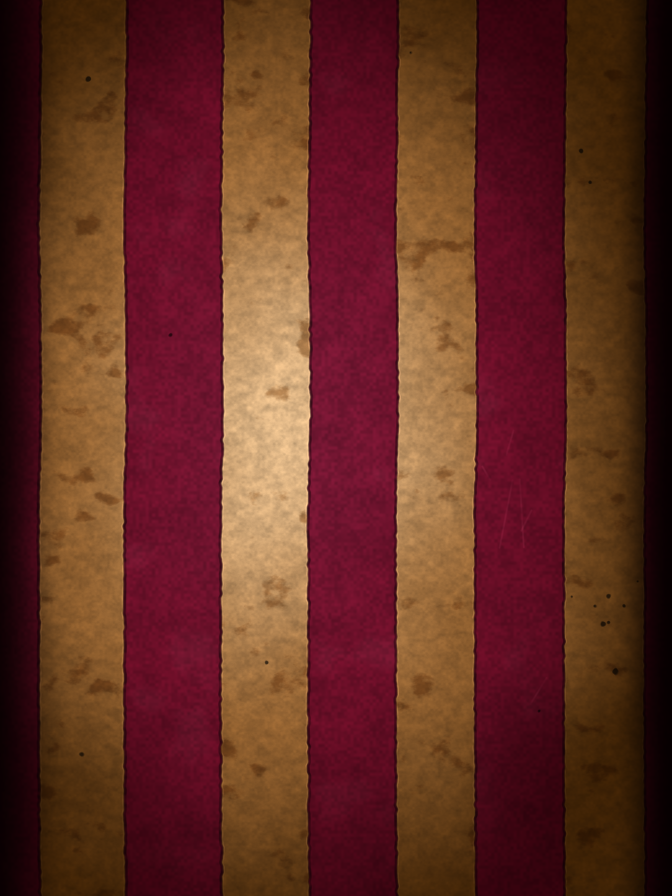
Give the GLSL for this pattern, as a Shadertoy shader.

```glsl
// Worn vertical stripes of tan hide and wine-red leather under a warm, dark vignette.
// A gently compressed repeat gives a signed distance to the stripe edges; value noise
// adds grain, stains and ragged seams, and hashed loops scatter pits and scratches.

float hash(vec2 cell) {
    uvec2 q = uvec2(ivec2(floor(cell))) * uvec2(1597334673u, 3812015801u);
    uint n = (q.x ^ q.y) * 1597334673u;
    n = (n ^ (n >> 15)) * 2246822519u;
    return float((n ^ (n >> 13)) >> 8) / 16777216.0;
}

float noise(vec2 p) {
    vec2 i = floor(p), f = fract(p);
    f = f * f * (3.0 - 2.0 * f);
    return mix(mix(hash(i), hash(i + vec2(1, 0)), f.x),
               mix(hash(i + vec2(0, 1)), hash(i + vec2(1, 1)), f.x), f.y);
}

float fbm(vec2 p) {
    float sum = 0.0, weight = 0.5;
    for (int i = 0; i < 5; i++) {
        sum += weight * noise(p);
        p = mat2(1.6, 1.2, -1.2, 1.6) * p + 17.3;
        weight *= 0.5;
    }
    return sum;
}

// Signed distance to the stripe edges, positive inside the tan stripes
float stripeDistance(float x) {
    float k = (0.276 - sqrt(0.0762 - 0.0208 * (x - 0.059))) / 0.0104;
    float f = fract(k);
    float width = 0.475 + 0.03 * (mod(floor(k), 2.0) - 0.5);
    return 0.26 * max(0.5 * width - abs(f - 0.5 * width), f - 1.0);
}

float segmentDistance(vec2 p, vec2 a, vec2 b) {
    vec2 ab = b - a;
    return length(p - a - ab * clamp(dot(p - a, ab) / dot(ab, ab), 0.0, 1.0));
}

void mainImage(out vec4 fragColor, in vec2 fragCoord) {
    vec2 uv = fragCoord / iResolution.xy;
    vec2 p = fragCoord / iResolution.x;
    float px = 1.0 / iResolution.x;

    // Ragged stripe edges
    float wobble = 0.004 * (noise(vec2(3.0, p.y * 7.0)) - 0.5)
                 + 0.0025 * (noise(p * vec2(9.0, 140.0)) - 0.5);
    float edge = stripeDistance(p.x + wobble);
    float tanMask = smoothstep(-px, px, edge);

    // Light falls off from a hot spot left of centre
    float stain = fbm(p * 6.0);
    float falloff = length((uv - vec2(0.44, 0.51)) * vec2(1.7, 1.75)) + 0.16 * (stain - 0.48);
    float nearFade = smoothstep(0.0, 0.62, falloff);
    float farFade = smoothstep(0.5, 1.07, falloff);

    // Tan hide: mottling, fibres and brown flecks
    vec3 hide = mix(vec3(0.88, 0.72, 0.53), vec3(0.57, 0.38, 0.19), nearFade);
    hide = mix(hide, vec3(0.24, 0.13, 0.02), farFade);
    float fibres = fbm(p * vec2(75.0, 95.0));
    hide *= 1.0 + 0.32 * (fibres - 0.48) + 0.09 * (noise(p * 260.0) - 0.5);
    float fleck = smoothstep(0.61, 0.78, fbm(p * vec2(24.0, 32.0) + 40.0));
    hide *= mix(vec3(1.0), vec3(0.78, 0.70, 0.60), fleck);

    // Red leather: fine grain with faint rubbing
    vec3 leather = mix(vec3(0.46, 0.09, 0.20), vec3(0.41, 0.055, 0.15), nearFade);
    leather = mix(leather, vec3(0.20, 0.01, 0.05), farFade);
    leather *= 1.0 + 0.22 * (noise(p * 210.0) - 0.5) + 0.22 * (fbm(p * 32.0) - 0.48);
    leather += 0.025 * smoothstep(0.6, 0.8, fbm(p * 14.0 + 9.0)) * (1.0 - farFade);

    vec3 color = mix(leather, hide, tanMask);

    // Seams: a dark groove on the red side, a broken pale fringe on the tan side
    float groove = 1.0 - smoothstep(0.0008, 0.0035, abs(edge + 0.0012));
    color *= 1.0 - groove * (0.25 + 0.3 * noise(p * vec2(20.0, 170.0)));
    float fringe = 1.0 - smoothstep(0.0, 0.002, abs(edge - 0.002));
    color += vec3(0.16, 0.11, 0.09) * fringe * noise(p * vec2(20.0, 190.0) + 5.0) * (1.0 - 0.7 * farFade);

    // Pits: the first few cluster low on the right, the rest scatter
    for (int i = 0; i < 16; i++) {
        float id = float(i);
        vec2 spot = vec2(hash(vec2(id, 11.0)), hash(vec2(id, 23.0)));
        vec2 center = i < 6 ? vec2(0.845, 0.395) + spot * vec2(0.085, 0.055)
                            : spot * vec2(0.9, 1.3) + vec2(0.05, 0.02);
        float radius = 0.0015 + 0.003 * hash(vec2(id, 37.0));
        float d = length(p - center) + 0.002 * (noise(p * 180.0) - 0.5);
        color *= 1.0 - 0.65 * (1.0 - smoothstep(radius - px, radius + px, d));
    }

    // Thin pale scratches on the right-hand red stripe
    for (int i = 0; i < 6; i++) {
        float id = float(i);
        vec2 start = vec2(0.72 + 0.09 * hash(vec2(id, 51.0)), 0.2 + 0.5 * hash(vec2(id, 63.0)));
        vec2 run = vec2(0.05 * (hash(vec2(id, 71.0)) - 0.5), 0.02 + 0.09 * hash(vec2(id, 83.0)));
        float d = segmentDistance(p, start, start + run);
        float scratch = 1.0 - smoothstep(0.0, 0.0012 + px, d);
        color += vec3(0.09, 0.05, 0.06) * scratch * noise(p * 60.0) * (1.0 - tanMask);
    }

    // Burnt side margins
    float margin = smoothstep(-0.02, 0.10, uv.x) * smoothstep(0.0, 0.09, 1.0 - uv.x);
    color *= mix(vec3(0.13, 0.08, 0.06), vec3(1.0), margin);

    fragColor = vec4(clamp(color, 0.0, 1.0), 1.0);
}
```
